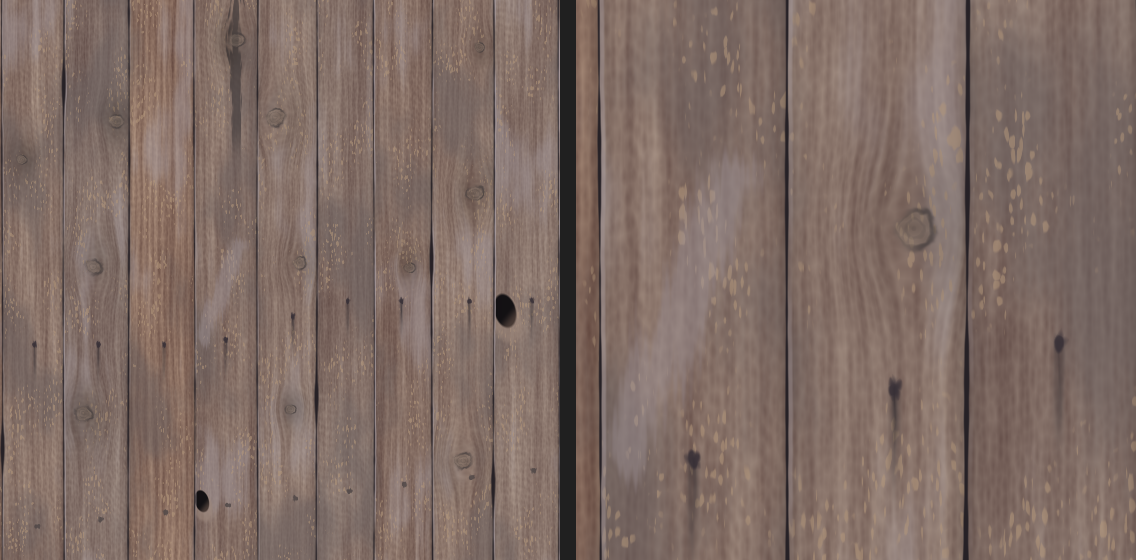
Left, the full canvas; right, a detail of the centre.
This texture is drawn by a Shadertoy shader. Its source:

```glsl
#define PLANK_PITCH 0.1097
#define SEAM_WIDTH 0.0010
#define GRAIN 0.30
#define FLECKS 0.55
#define WEAR 0.5
#define BROWN vec3(0.465, 0.375, 0.342)
#define TAN vec3(0.615, 0.53, 0.48)
#define GREY vec3(0.40, 0.36, 0.36)
#define PALE vec3(0.63, 0.585, 0.60)
#define FLECK vec3(0.70, 0.59, 0.48)
#define DARK vec3(0.15, 0.13, 0.15)

float hash(vec2 p) {
    return fract(sin(dot(p, vec2(127.1, 311.7))) * 4375.85);
}

// Distance to the nearest scattered point
float cells(vec2 p) {
    vec2 base = floor(p);
    float nearest = 2.0;
    for (int y = -1; y <= 1; y++)
    for (int x = -1; x <= 1; x++) {
        vec2 c = base + vec2(x, y);
        vec2 d = c + vec2(hash(c), hash(c + 37.3)) - p;
        nearest = min(nearest, dot(d, d));
    }
    return sqrt(nearest);
}

// Layered, rotated sines, roughly -1 to 1
float waves(vec2 p) {
    float sum = 0.0, amp = 0.5;
    for (int i = 0; i < 5; i++) {
        p = mat2(0.8, 0.6, -0.6, 0.8) * p * 1.7 + 2.3;
        sum += amp * sin(p.x + 1.3 * sin(p.y));
        amp *= 0.65;
    }
    return sum;
}

// Uneven plank edges
float seamX(float i, float y) {
    return 0.012 + PLANK_PITCH * i + 0.009 * sin(0.9 * (i - 2.2))
         + 0.001 * sin(5.0 * y + 2.1 * i);
}

// Half width of a gap, with an occasional split
float seamWidth(float i, float y) {
    float split = pow(max(sin(6.0 * y + 2.4 * i + 0.4), 0.0), 40.0);
    return SEAM_WIDTH * (0.5 + hash(vec2(i, 4.0)) + 0.6 * waves(vec2(20.0 * y, i)))
         + 0.0025 * split * step(0.45, hash(vec2(i, 8.0)));
}

void mainImage(out vec4 fragColor, in vec2 fragCoord) {
    vec2 p = fragCoord / iResolution.xy;
    float px = 1.0 / min(iResolution.x, iResolution.y), id = -1.0;
    for (float i = 0.0; i < 10.0; i++) if (p.x > seamX(i, p.y)) id = i;
    float left = seamX(id, p.y), right = seamX(id + 1.0, p.y);
    float rnd = hash(vec2(id, 1.0)), rnd2 = hash(vec2(id, 2.0));
    float blotch = waves(p * vec2(14.0, 4.0) + id * 7.1);

    // Knots bend the grain around them
    float grainX = p.x, knotFill = 0.0, knotLine = 0.0, halo = 0.0;
    float e = id - 3.0, kind = mod(id, 3.0);
    for (float k = -1.0; k < 2.0; k++) {
        if (kind > 1.5 || (kind < 0.5 && k != 0.0)) continue;
        float r = mix(0.009, 0.018, hash(vec2(id, k + 20.0)));
        vec2 knot = vec2(mix(left, right, 0.25 + 0.55 * hash(vec2(id, k + 30.0))),
                         fract(0.93 + 0.6345 * e - 0.0345 * e * e + 0.26 * k));
        vec2 d = p - knot;
        float q = length(d * vec2(1.0, 1.1)) / r + 0.2 * waves(d * 70.0 + id + k);
        float spread = exp(-dot(d * vec2(1.0, 0.5), d) / (7.0 * r * r));
        grainX -= 0.8 * d.x * spread;
        halo += spread * (0.6 + 0.8 * blotch);
        knotFill += smoothstep(1.0, 0.8, q);
        knotLine += exp(-pow((q - 0.95) * 7.0, 2.0)) * (0.65 + 0.5 * sin(90.0 * d.x / r * 0.03 + k))
                  + 0.25 * smoothstep(1.0, 0.8, q) * sin(q * 16.0);
    }

    // Long grain, growth rings, fine fibre, pores and curved saw marks
    float grain = waves(vec2(grainX * 95.0, p.y * 3.0) + id * 13.7);
    float rings = sin(grainX * 560.0 + 5.0 * waves(vec2(grainX * 9.0, p.y * 2.2) + id * 3.1));
    float fibre = cells(vec2(grainX * 300.0, p.y * 26.0) + id * 9.0) - 0.5;
    float pores = cells(vec2(grainX * 240.0, p.y * 120.0) + id * 4.0) - 0.5;
    float arc = p.y + 7.0 * (p.x - left) * (p.x - left);
    float saw = sin(430.0 * arc + 4.0 * blotch + 2.0 * grain) * smoothstep(-0.1, 0.6, blotch);
    float tone = 0.5 + 0.3 * (rnd - 0.5) + 0.26 * blotch + GRAIN * grain
               + (0.06 + 0.16 * rnd2) * rings + 0.42 * fibre + 0.34 * pores + 0.07 * saw;
    vec3 col = mix(BROWN, TAN, clamp(tone, -0.5, 1.4));
    col *= 1.0 + 0.07 * (rnd2 - 0.4) * vec3(1.0, 0.0, -1.0);

    // Weathering and ragged flecks of bare wood
    float weather = waves(p * vec2(9.0, 5.0) + id * 2.7 + 40.0);
    col = mix(col, GREY, WEAR * smoothstep(0.0, 0.9, weather + 0.2 * fibre));
    col = mix(col, PALE, WEAR * smoothstep(0.2, 1.1, -weather + 0.3 * grain));
    float speck = cells(vec2(p.x * 190.0 + 0.6 * grain, p.y * 62.0 + 1.5 * blotch) + id * 5.0);
    float patches = waves(p * vec2(31.0, 13.0) + id);
    speck = smoothstep(0.16, 0.0, speck - 0.22 * patches - 0.2 * pores);
    col = mix(col, FLECK, FLECKS * speck * smoothstep(-0.1, 0.5, patches));

    // One pale scuff and one dark stain
    vec2 a = p - vec2(0.362, 0.40), b = vec2(0.066, 0.16);
    float scuff = length(a - b * clamp(dot(a, b) / dot(b, b), 0.0, 1.0)) + 0.008 * grain + 0.012 * fibre;
    col = mix(col, PALE, 0.45 * smoothstep(0.019, 0.004, scuff) * float(id == 3.0));
    float stain = abs(p.x - 0.424 + 0.004 * sin(p.y * 22.0)) + 0.01 * grain + 0.012 * fibre;
    col = mix(col, GREY * 0.7, 0.7 * smoothstep(0.010, 0.004, stain) * smoothstep(0.70, 0.78, p.y));

    // Knot colour
    col *= 1.0 - 0.22 * clamp(halo, 0.0, 1.0);
    col = mix(col, vec3(0.47, 0.41, 0.37) * (1.0 + 0.3 * pores), 0.5 * min(knotFill, 1.0));
    col = mix(col, GREY * 0.65, clamp(0.6 * knotLine, 0.0, 0.7));

    // Two rows of nails, the upper ones with rust running down
    float middle = mix(left, right, 0.46 + 0.16 * rnd);
    vec2 n = p - vec2(middle, mix(0.385, 0.463, smoothstep(2.5, 5.0, id)));
    float run = exp(-pow(n.x / 0.003, 2.0)) * smoothstep(-0.085, 0.0, n.y) * smoothstep(0.004, 0.0, n.y);
    col = mix(col, DARK, (0.55 + 0.5 * fibre) * run);
    col = mix(col, DARK * 1.4, 0.85 * smoothstep(0.005, 0.002, length(n * vec2(1.0, 0.7)) + 0.003 * pores));
    n = p - vec2(middle + 0.004, 0.06 + 0.0125 * id);
    col = mix(col, GREY * 0.75, 0.8 * smoothstep(0.006, 0.003, length(n) + 0.004 * pores));

    // Open knot holes beside every fifth seam
    float size = id > 5.0 ? 1.0 : 0.65, soft = 60.0 * px;
    vec2 h = (p - vec2(left + 0.02 * size, 0.105 + 0.068 * e)) / (size * vec2(0.02, 0.029));
    float hole = length(h + vec2(0.0, 0.25 * h.x)), open = float(mod(id, 5.0) == 3.0);
    col = mix(col, TAN, 0.6 * open * smoothstep(1.5, 1.1, hole + 0.3 * h.y));
    vec3 inside = mix(DARK * 0.5, BROWN * 0.6, smoothstep(0.1, 0.8, 0.5 * h.x - 0.6 * h.y));
    col = mix(col, inside, open * smoothstep(1.0 + soft, 1.0 - soft, hole));

    // Gaps with a broken, pale lit edge
    float fromLeft = p.x - left - seamWidth(id, p.y);
    float gap = min(fromLeft, right - p.x - seamWidth(id + 1.0, p.y));
    col *= 1.0 - 0.15 * exp(-max(gap, 0.0) / 0.004);
    float lit = smoothstep(0.0034, 0.0018, fromLeft) * (0.1 + 0.9 * hash(vec2(id, 6.0)));
    col = mix(col, PALE * 1.08, lit * smoothstep(-0.9, 0.3, waves(vec2(id, p.y * 9.0))));
    col = mix(DARK, col, smoothstep(-px, px, gap));
    fragColor = vec4(clamp(col, 0.0, 1.0), 1.0);
}
```
